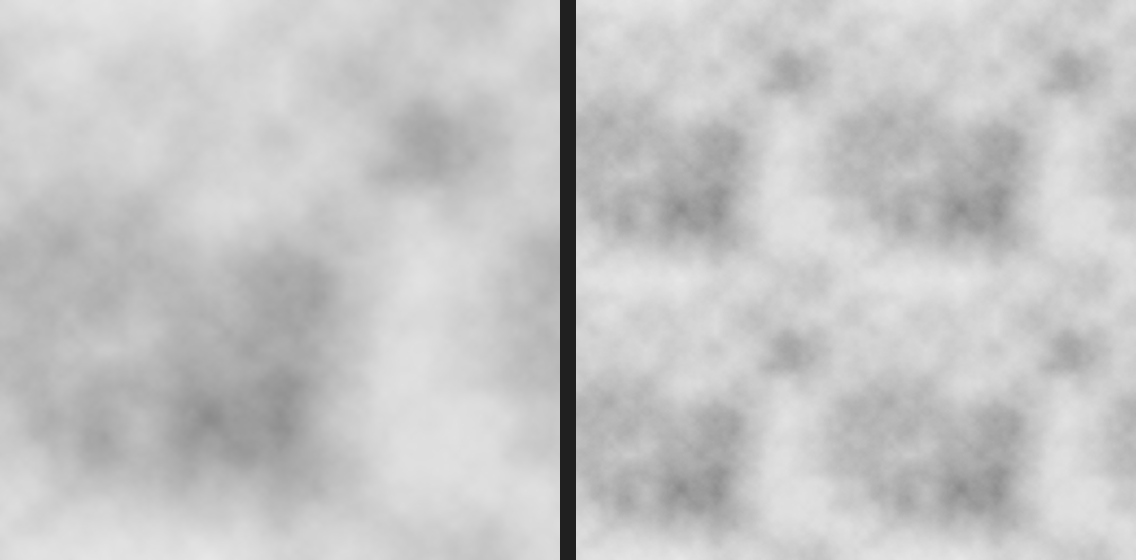
Left: one tile. Right: repeated 2 by 2.
Reproduce this texture procedurally as a Shadertoy shader.

```glsl
// Soft grey cloud: seamless fractal value noise with dark smoky patches.

float hash(vec2 p) {
    return fract(sin(dot(p, vec2(127.1, 311.7))) * 43758.5453);
}

// Value noise that wraps after a whole number of cells
float wrappedNoise(vec2 p, float period, float seed) {
    vec2 cell = floor(p);
    vec2 f = fract(p);
    vec2 blend = f * f * (3.0 - 2.0 * f);
    vec2 lo = mod(cell, period) + seed;
    vec2 hi = mod(cell + 1.0, period) + seed;
    return mix(mix(hash(lo), hash(vec2(hi.x, lo.y)), blend.x),
               mix(hash(vec2(lo.x, hi.y)), hash(hi), blend.x), blend.y);
}

// Mean and deviation of the coarsest lattice, to keep the tone balanced
vec2 latticeStats(float period, float seed) {
    float sum = 0.0, squares = 0.0;
    for (float y = 0.0; y < period; y++) {
        for (float x = 0.0; x < period; x++) {
            float value = hash(vec2(x, y) + seed);
            sum += value;
            squares += value * value;
        }
    }
    float count = period * period;
    float mean = sum / count;
    return vec2(mean, sqrt(squares / count - mean * mean));
}

float cloud(vec2 uv) {
    float period = 4.0, amplitude = 1.0, seed = 7.0;
    vec2 stats = latticeStats(period, seed);
    float density = 0.0;
    for (int octave = 0; octave < 6; octave++) {
        float value = wrappedNoise(uv * period, period, seed);
        density += amplitude * (value - stats.x) / stats.y;
        stats = vec2(0.5, 0.289); // finer lattices are close to uniform
        period *= 2.0;
        amplitude *= 0.5;
        seed += 19.0;
    }
    return density;
}

void mainImage(out vec4 fragColor, in vec2 fragCoord) {
    float density = cloud(fragCoord / iResolution.xy);

    // Tone curve: compressed highlights, longer tail into the shadows
    float grey = 0.793 + 0.068 * density - 0.008 * density * density;
    fragColor = vec4(vec3(clamp(grey, 0.0, 1.0)), 1.0);
}
```
